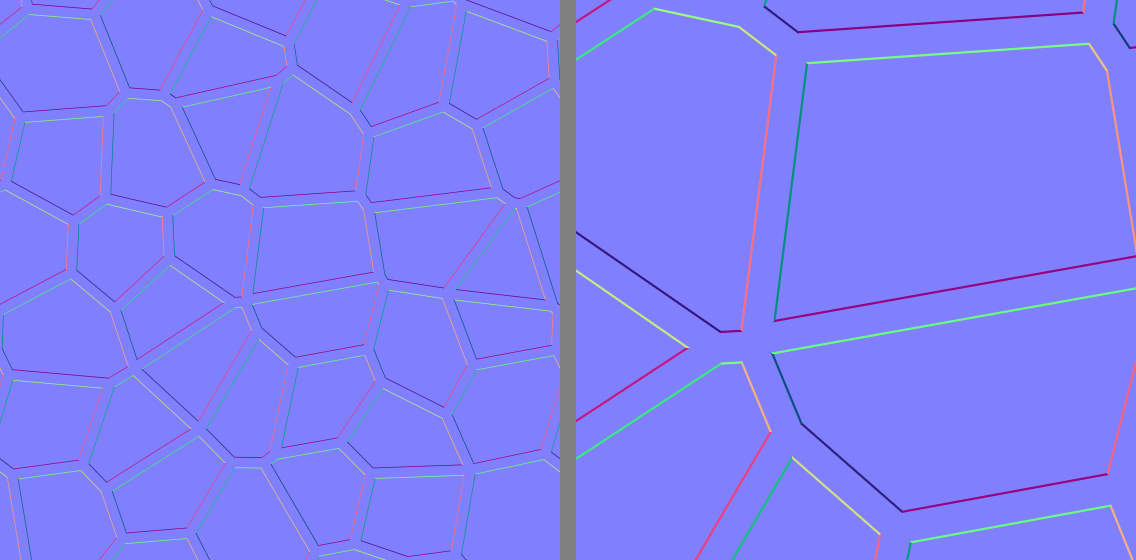
Left: the whole. Right: its middle third, enlarged.
A WebGL 1 fragment shader for this texture map:

```glsl
precision highp float;
// Tangent-space normal map of flat, irregular paving stones with thin steep rims.
// Jittered Voronoi cells are inset by a constant gap; each rim tilts the normal
// outwards, across the nearest cell border, and everything else stays flat.

uniform vec2 u_resolution;

const float CELLS = 6.0;          // stones along each side of the tile
const float JITTER = 0.8;         // irregularity of the stone centres
const float HALF_GAP = 0.0094;    // inset of a rim from the cell border
const float RIM_WIDTH = 0.0013;   // width of the steep rim
const vec3 FLAT_NORMAL = vec3(0.0, 0.0, 1.0);

vec2 hash2(vec2 p) {
  vec3 q = fract(vec3(p.xyx) * vec3(0.1031, 0.1030, 0.0973) + 0.317);
  q += dot(q, q.yzx + 33.33);
  return fract((q.xx + q.yz) * q.zy);
}

// Centre of the stone in a grid cell, repeating over the tile.
vec2 stoneCentre(vec2 cell, float period) {
  vec2 offset = hash2(mod(cell, period) + 11.0) - 0.5;
  return cell + 0.5 + JITTER * offset;
}

// Vector from p to the centre of the stone that owns it.
vec2 toNearestCentre(vec2 p, float period) {
  vec2 nearest = vec2(8.0);
  for (int j = -2; j <= 2; j++) {
    for (int i = -2; i <= 2; i++) {
      vec2 cell = floor(p) + vec2(float(i), float(j));
      vec2 toCentre = stoneCentre(cell, period) - p;
      if (dot(toCentre, toCentre) < dot(nearest, nearest)) nearest = toCentre;
    }
  }
  return nearest;
}

// xy: outward direction of the closest border, z: distance to that border.
vec3 closestBorder(vec2 p, float period) {
  vec2 own = toNearestCentre(p, period);
  vec2 ownCell = floor(p + own);
  vec3 border = vec3(0.0, 0.0, 8.0);
  for (int j = -2; j <= 2; j++) {
    for (int i = -2; i <= 2; i++) {
      vec2 cell = ownCell + vec2(float(i), float(j));
      vec2 other = stoneCentre(cell, period) - p;
      vec2 across = other - own;
      if (dot(across, across) > 0.0001) {
        vec2 outward = normalize(across);
        float dist = dot(0.5 * (own + other), outward);
        if (dist < border.z) border = vec3(outward, dist);
      }
    }
  }
  return border;
}

// Share of a pixel covered by a band of given centre and width.
float bandCoverage(float d, float centre, float width, float pixel) {
  float low = max(d - 0.5 * pixel, centre - 0.5 * width);
  float high = min(d + 0.5 * pixel, centre + 0.5 * width);
  return clamp((high - low) / pixel, 0.0, 1.0);
}

vec3 encodeNormal(vec3 n) {
  return 0.5 * n + 0.5;
}

void main() {
  float pixel = 1.0 / min(u_resolution.x, u_resolution.y);
  vec2 uv = gl_FragCoord.xy * pixel;

  vec3 border = closestBorder(uv * CELLS, CELLS);
  float rim = bandCoverage(border.z / CELLS, HALF_GAP, RIM_WIDTH, pixel);

  // Blend the flat top with the sideways-facing rim.
  vec3 normal = mix(FLAT_NORMAL, vec3(border.xy, 0.0), rim);
  gl_FragColor = vec4(encodeNormal(normal), 1.0);
}
```
